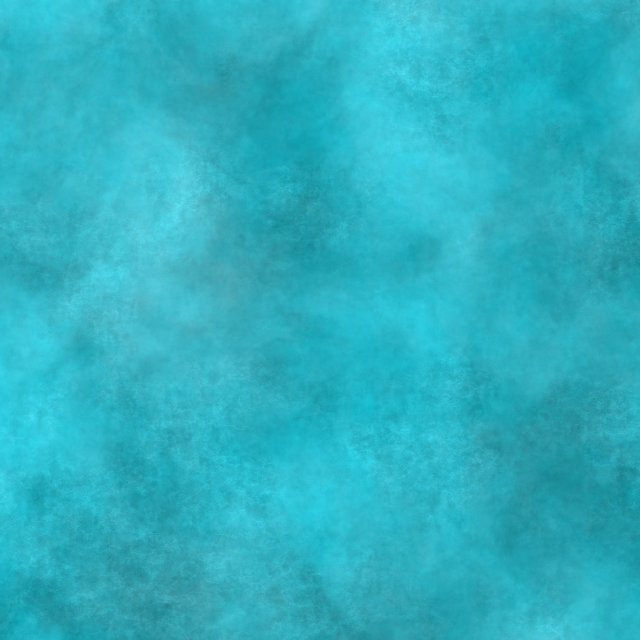
Write a WebGL 1 fragment shader that draws this texture.

```glsl
precision highp float;
// Weathered turquoise plaster: soft clouds, brushed mottling and patchy canvas grain.
uniform vec2 u_resolution;

const vec3 TURQUOISE = vec3(0.193, 0.695, 0.754);
const vec3 LIGHTEN = vec3(0.56, 1.0, 1.09);   // colour change per unit of tone
const vec3 FADE = vec3(1.0, -0.12, -0.22);    // shift from pure cyan to dusty grey

float hash(vec2 cell) {
  vec3 q = fract(cell.xyx * vec3(0.1031, 0.1030, 0.0973));
  q += dot(q, q.yzx + 33.33);
  return fract((q.x + q.y) * q.z);
}

// Smooth value noise centred on zero.
float noise(vec2 p) {
  vec2 cell = floor(p);
  vec2 f = fract(p);
  vec2 s = f * f * f * (f * (f * 6.0 - 15.0) + 10.0);
  float low = mix(hash(cell), hash(cell + vec2(1.0, 0.0)), s.x);
  float high = mix(hash(cell + vec2(0.0, 1.0)), hash(cell + 1.0), s.x);
  return mix(low, high, s.y) - 0.5;
}

// Layered noise, each octave turned to hide the lattice.
float fbm(vec2 p, float gain) {
  float sum = 0.0;
  float weight = 1.0;
  float total = 0.0;
  for (int i = 0; i < 5; i++) {
    sum += weight * noise(p);
    total += weight;
    weight *= gain;
    p = mat2(1.6, 1.2, -1.2, 1.6) * p + 17.3;
  }
  return sum / total;
}

// Crossed short strokes, like paint dragged over cloth.
float weave(vec2 p, float threads) {
  float across = noise(p * threads * vec2(0.35, 1.0) + 41.0);
  float along = noise(p * threads * vec2(1.0, 0.35) + 83.0);
  return across + along;
}

// Thin bright flakes along the zero lines of a rough field.
float flakes(vec2 p, float scale) {
  float field = fbm(p * scale * vec2(0.8, 1.2) + 57.0, 0.65);
  return 1.0 - smoothstep(0.0, 0.07, abs(field));
}

void main() {
  vec2 uv = gl_FragCoord.xy / u_resolution;
  vec2 bend = vec2(fbm(uv * 5.0 + 3.0, 0.5), fbm(uv * 5.0 + 29.0, 0.5));
  vec2 p = uv + 0.1 * bend;

  // Broad light and dark clouds.
  float clouds = 0.33 * fbm(p * 4.6 + 11.0, 0.45) + 0.08 * noise(p * 2.1 + 5.0);
  float mottle = fbm(p * 17.0 + 71.0, 0.65);

  // Grain that comes and goes across the surface.
  float wear = smoothstep(-0.12, 0.2, fbm(uv * 6.0 + 97.0, 0.6));
  float grain = 0.5 * weave(uv, 80.0) + 0.5 * weave(uv, 165.0);
  float speckle = fbm(uv * 95.0 + 131.0, 0.8);

  float tone = clouds + 0.15 * mottle;
  tone += mix(0.024, 0.05, wear) * grain + mix(0.06, 0.15, wear) * speckle;
  tone += 0.04 * wear * (flakes(uv, 38.0) - 0.4);

  // Dusty patches drift independently of the tone.
  float dust = 0.24 * fbm(p * 3.6 + 151.0, 0.5) + 0.1 * fbm(uv * 28.0 + 9.0, 0.65);
  dust += 0.02 * (wear - 0.5);

  vec3 color = TURQUOISE + LIGHTEN * tone + FADE * dust;
  gl_FragColor = vec4(clamp(color, 0.0, 1.0), 1.0);
}
```
